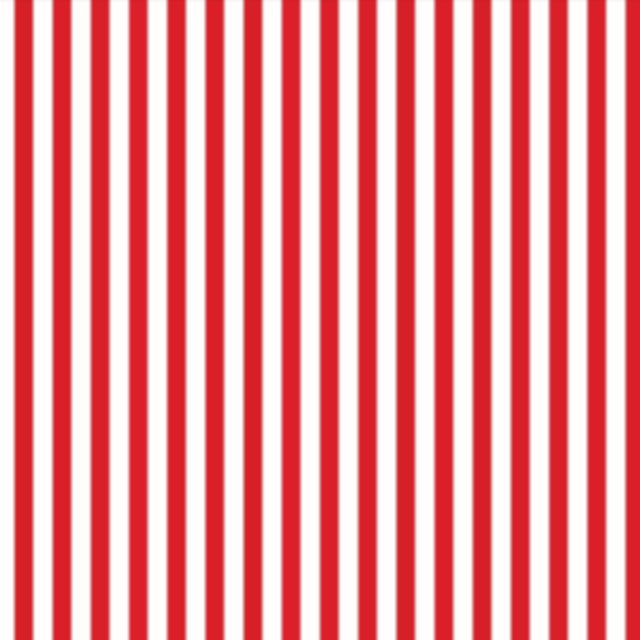
Reproduce this pattern procedurally as a WebGL 1 fragment shader.

```glsl
precision highp float;
// Vertical red candy stripes on white, with soft, slightly darkened edges.

uniform vec2 u_resolution;

// Lengths are fractions of the canvas.
const float PERIOD = 0.05968;       // distance between stripe centres
const float FIRST_CENTRE = 0.0372;  // centre of the leftmost stripe
const float HALF_WIDTH = 0.0146;    // half the width of a stripe
const float EDGE_BLUR = 0.0046;     // half the width of the soft edge
const float RIM_WIDTH = 0.0042;     // depth of the dark rim inside the edge
const float TONE_SHIFT = 0.025;     // brightness change between stripes
const float RIM_SHIFT = 0.35;       // rim strength change between edges
const float TOP_SHADE_HEIGHT = 0.006;

const vec3 PAPER = vec3(1.0, 0.995, 0.993);
const vec3 RED = vec3(0.853, 0.122, 0.158);
const vec3 RIM_RED = vec3(0.725, 0.165, 0.195);
const vec3 TOP_SHADE = vec3(0.97);

float hash(float n) {
  return fract(sin(n * 12.9898 + 4.1) * 43758.5453);
}

void main() {
  vec2 uv = gl_FragCoord.xy / u_resolution;
  float pixel = 1.0 / u_resolution.x;

  // Nearest stripe and the signed offset from its centre
  float cell = (uv.x - FIRST_CENTRE) / PERIOD + 0.5;
  float id = floor(cell);
  float offset = (fract(cell) - 0.5) * PERIOD;
  float inside = HALF_WIDTH - abs(offset);

  // Soft stripe coverage
  float blur = max(EDGE_BLUR, pixel);
  float coverage = smoothstep(-blur, blur, inside);

  // Uneven rims and a slight change of tone from stripe to stripe
  float side = step(0.0, offset);
  float rimStrength = 1.0 - RIM_SHIFT * hash(id * 2.0 + side + 31.0);
  float rim = rimStrength * (1.0 - smoothstep(0.0, RIM_WIDTH, inside));
  vec3 ink = mix(RED, RIM_RED, rim);
  ink *= 1.0 + TONE_SHIFT * (hash(id) - 0.5);

  // Faint shade along the top border
  float top = smoothstep(1.0 - TOP_SHADE_HEIGHT, 1.0, uv.y);
  vec3 color = mix(PAPER, ink, coverage) * mix(vec3(1.0), TOP_SHADE, top);

  gl_FragColor = vec4(color, 1.0);
}
```
